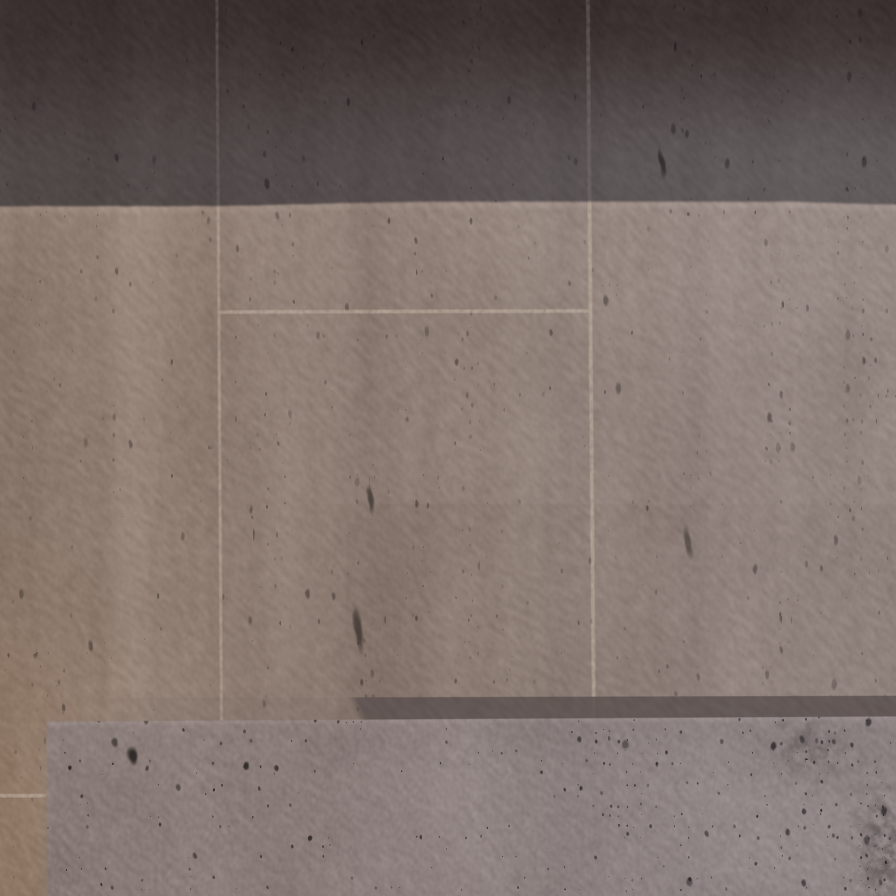
Reproduce this background procedurally as a Shadertoy shader.

```glsl
// Travertine wall under a shaded band, with pale joints and a grey stone slab below.
// Flat masks lay out the panels; gradient noise adds veins and slanted grain,
// and hashed cells scatter the dark pits along vertical seams.

vec2 hash2(vec2 p) {
    vec3 q = fract(vec3(p.xyx) * vec3(0.1031, 0.1030, 0.0973));
    q += dot(q, q.yzx + 33.33);
    return fract((q.xx + q.yz) * q.zy);
}

// Gradient noise, roughly -0.7 to 0.7
float noise(vec2 p) {
    vec2 i = floor(p), f = fract(p);
    vec2 u = f * f * f * (f * (f * 6.0 - 15.0) + 10.0);
    vec2 o = vec2(0.0, 1.0);
    float a = dot(hash2(i) * 2.0 - 1.0, f);
    float b = dot(hash2(i + o.yx) * 2.0 - 1.0, f - o.yx);
    float c = dot(hash2(i + o.xy) * 2.0 - 1.0, f - o.xy);
    float d = dot(hash2(i + o.yy) * 2.0 - 1.0, f - o.yy);
    return mix(mix(a, b, u.x), mix(c, d, u.x), u.y);
}

float fbm(vec2 p) {
    float sum = 0.0, amp = 0.6;
    for (int i = 0; i < 4; i++) {
        sum += amp * noise(p);
        p = p * 2.03 + 17.0;
        amp *= 0.55;
    }
    return sum;
}

// Soft-edged step: 0 below the edge, 1 above it
float rise(float edge, float x, float soft) {
    float w = max(soft, 0.7 / iResolution.y);
    return smoothstep(edge - w, edge + w, x);
}

float line(float d, float halfWidth) {
    return 1.0 - rise(halfWidth, abs(d), 0.0012);
}

float bump(float x, float centre, float width) {
    float d = (x - centre) / width;
    return exp(-d * d);
}

// One ragged pit per cell, kept when its hash falls under the density
float pits(vec2 p, vec2 cells, float density) {
    vec2 q = p * cells, id = floor(q);
    vec2 place = hash2(id + 5.0), kind = hash2(id + 71.0);
    vec2 d = fract(q) - 0.3 - 0.4 * place;
    d.x += 0.25 * d.y * (place.y - 0.2) + 0.08 * noise(p * 170.0);
    float radius = mix(0.09, 0.28, kind.y * kind.y);
    float body = 1.0 - smoothstep(0.35, 1.0, length(d) / radius);
    return body * step(kind.x, density) * (0.45 + 0.55 * place.x);
}

// A single tall, slightly bent crack
float crack(vec2 p, vec2 centre, vec2 size) {
    vec2 d = p - centre;
    d.x += 0.15 * d.y + 0.003 * noise(p * 90.0);
    return 1.0 - smoothstep(0.3, 1.0, length(d / size));
}

void mainImage(out vec4 fragColor, in vec2 fragCoord) {
    vec2 p = fragCoord / iResolution.xy;
    float grain = noise(vec2((p.x + p.y) * 105.0, (p.x - p.y) * 42.0));
    float fine = noise(p * vec2(210.0, 160.0));
    float cloud = fbm(p * 7.0);
    float vein = fbm(vec2(p.x * 15.0, p.y * 1.3 + 4.0));

    // Sunlit wall: warm at lower left, paler and cooler to the right
    vec3 wall = mix(vec3(0.555, 0.485, 0.44), vec3(0.575, 0.52, 0.50), smoothstep(0.1, 0.95, p.x));
    wall += vec3(0.02, 0.0, -0.025) * (1.0 - smoothstep(0.0, 0.2, p.x)) * (1.0 - smoothstep(0.1, 0.5, p.y));
    wall += 0.02 * smoothstep(0.6, 0.77, p.y) + 0.025 * bump(p.x, 0.14, 0.03);
    wall -= 0.03 * bump(p.x, 0.41, 0.06) + 0.02 * bump(p.x, 0.03, 0.06);
    wall -= 0.02 * rise(0.36, p.x, 0.05) * (1.0 - rise(0.4375, p.y, 0.002)) * (1.0 - 0.5 * smoothstep(0.66, 0.9, p.x));

    // Shaded band at the top
    float edge = 0.770 + 0.005 * smoothstep(0.2, 0.5, p.x) - 0.003 * smoothstep(0.87, 1.0, p.x) + 0.001 * noise(p.xx * 30.0);
    float shade = rise(edge, p.y, 0.0025);
    vec3 band = mix(vec3(0.315, 0.28, 0.28), vec3(0.385, 0.36, 0.36), smoothstep(0.1, 1.0, p.x));
    band = mix(band, vec3(0.225, 0.185, 0.185), smoothstep(0.80, 1.0, p.y));
    wall += 0.03 * bump(p.y, edge - 0.004, 0.004);
    vec3 col = mix(wall, band, shade);
    col += (0.06 * vein + 0.035 * cloud + 0.05 * grain + 0.025 * fine) * mix(1.0, 0.6, shade);

    // Pits gather along the vertical seams
    float seams = bump(p.x, 0.41, 0.014) + bump(p.x, 0.525, 0.01) + 0.7 * bump(p.x, 0.30, 0.02)
        + bump(p.x, 0.87, 0.016) + 1.2 * bump(p.x, 0.955, 0.02) + 0.6 * bump(p.x, 0.47, 0.012)
        + 0.5 * bump(p.x, 0.06, 0.03) + 0.5 * bump(p.x, 0.77, 0.012);
    float density = 0.05 + 0.42 * seams * smoothstep(-0.25, 0.3, noise(p * vec2(9.0, 8.0)));
    float holes = 0.8 * pits(p, vec2(66.0, 31.0), density) + 0.5 * pits(p + 0.37, vec2(110.0, 65.0), density);
    holes += crack(p, vec2(0.414, 0.443), vec2(0.005, 0.020)) + crack(p, vec2(0.400, 0.297), vec2(0.006, 0.034));
    holes += crack(p, vec2(0.739, 0.818), vec2(0.005, 0.021)) + 0.8 * crack(p, vec2(0.768, 0.395), vec2(0.006, 0.022));
    col *= 1.0 - 0.42 * min(holes, 1.0);

    // Pale joints, leaning slightly
    float left = mix(0.2485, 0.242, p.y), right = mix(0.6645, 0.656, p.y);
    float joints = max(0.8 * line(p.x - left, 0.0017), line(p.x - right, 0.0021));
    float between = rise(left, p.x, 0.001) * (1.0 - rise(right, p.x, 0.001));
    joints = max(joints, between * line(p.y - 0.651 - 0.003 * p.x, 0.002));
    joints = max(joints, line(p.y - 0.112, 0.002) * (1.0 - rise(0.052, p.x, 0.001)));
    joints *= 0.75 + 0.5 * fine;
    col = mix(col, mix(vec3(0.73, 0.67, 0.61), vec3(0.46, 0.43, 0.42), shade), joints * mix(0.8, 0.6, shade));

    // Thin shadow just above the slab
    float top = 0.1945 + 0.006 * p.x;
    float strip = (1.0 - rise(0.2205 + 0.003 * p.x, p.y, 0.001)) * rise(top - 0.002, p.y, 0.001);
    float reach = 0.12 * rise(0.12, p.x, 0.01) + 0.88 * rise(0.399 - 0.5 * (p.y - 0.21), p.x, 0.006);
    col = mix(col, vec3(0.365, 0.325, 0.315) + 0.03 * grain, 0.88 * strip * reach);

    // Grey slab with dark pits and stains toward the right
    float slab = rise(0.052, p.x, 0.001) * (1.0 - rise(top, p.y, 0.001));
    vec3 stone = mix(vec3(0.535, 0.48, 0.465), vec3(0.56, 0.515, 0.515), smoothstep(0.1, 0.8, p.x));
    stone += 0.07 * cloud + 0.05 * grain + 0.04 * fine + 0.03 * bump(p.y, top - 0.002, 0.003);
    float stain = bump(length((p - vec2(0.90, 0.165)) * vec2(1.0, 1.4)), 0.0, 0.04);
    float corner = bump(length((p - vec2(0.985, 0.05)) * vec2(2.2, 1.0)), 0.0, 0.07);
    stone *= 1.0 - (0.22 * stain + 0.3 * corner) * smoothstep(-0.25, 0.3, fbm(p * 55.0));
    float spots = 0.07 + 0.14 * smoothstep(0.5, 1.0, p.x) + 0.3 * stain + 0.5 * corner + 0.25 * bump(p.x, 0.70, 0.03);
    float chips = pits(p + 0.13, vec2(56.0, 38.0), spots) + 0.8 * pits(p + 0.61, vec2(115.0, 85.0), spots);
    chips += crack(p, vec2(0.148, 0.156), vec2(0.007, 0.013));
    stone *= 1.0 - 0.65 * min(chips, 1.0);
    col = mix(col, stone, slab);

    fragColor = vec4(clamp(col, 0.0, 1.0), 1.0);
}
```
